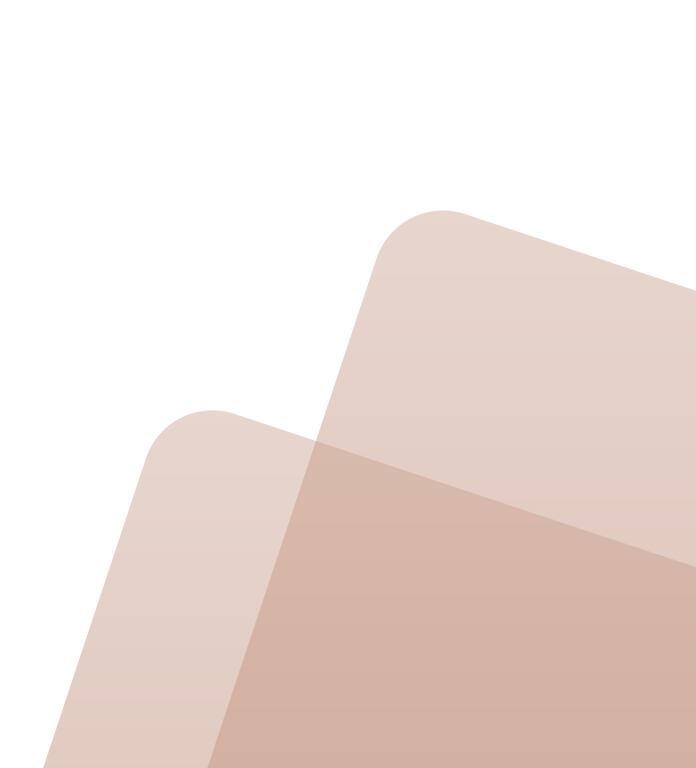
Give the GLSL for this background, as a Shadertoy shader.

```glsl
// Two tilted, translucent rose cards with rounded corners on white.
// Each card is a rounded quadrant distance function running off the canvas;
// its opacity grows downwards, and the overlap comes from alpha blending.

const vec3 PAPER = vec3(1.0);
const vec3 ROSE = vec3(0.79, 0.63, 0.56);
const float TILT = 0.3206;            // clockwise turn of the cards, radians
const float CORNER_RADIUS = 0.0911;   // lengths are fractions of the height
const vec2 FRONT_CORNER = vec2(0.2188, 0.4898);
const vec2 CORNER_STEP = vec2(0.3002, 0.2602);
const int CARD_COUNT = 2;
const float TOP_ALPHA = 0.43;
const float ALPHA_SLOPE = 0.25;

// Signed distance to a quadrant right of and below a rounded corner.
float cardDistance(vec2 p, vec2 corner) {
    vec2 along = vec2(cos(TILT), -sin(TILT));
    vec2 down = vec2(-sin(TILT), -cos(TILT));
    vec2 local = vec2(dot(p - corner, along), dot(p - corner, down));
    vec2 q = CORNER_RADIUS - local;
    return length(max(q, 0.0)) + min(max(q.x, q.y), 0.0) - CORNER_RADIUS;
}

// Opacity of a card, rising with depth below its corner.
float cardAlpha(vec2 p, vec2 corner) {
    return clamp(TOP_ALPHA + ALPHA_SLOPE * (corner.y - p.y), 0.0, 1.0);
}

void mainImage(out vec4 fragColor, in vec2 fragCoord) {
    vec2 p = fragCoord / iResolution.y;
    float edge = 0.75 / iResolution.y;
    vec3 color = PAPER;

    // Blend the cards from back to front.
    for (int i = CARD_COUNT - 1; i >= 0; i--) {
        vec2 corner = FRONT_CORNER + float(i) * CORNER_STEP;
        float coverage = 1.0 - smoothstep(-edge, edge, cardDistance(p, corner));
        color = mix(color, ROSE, coverage * cardAlpha(p, corner));
    }

    fragColor = vec4(color, 1.0);
}
```
